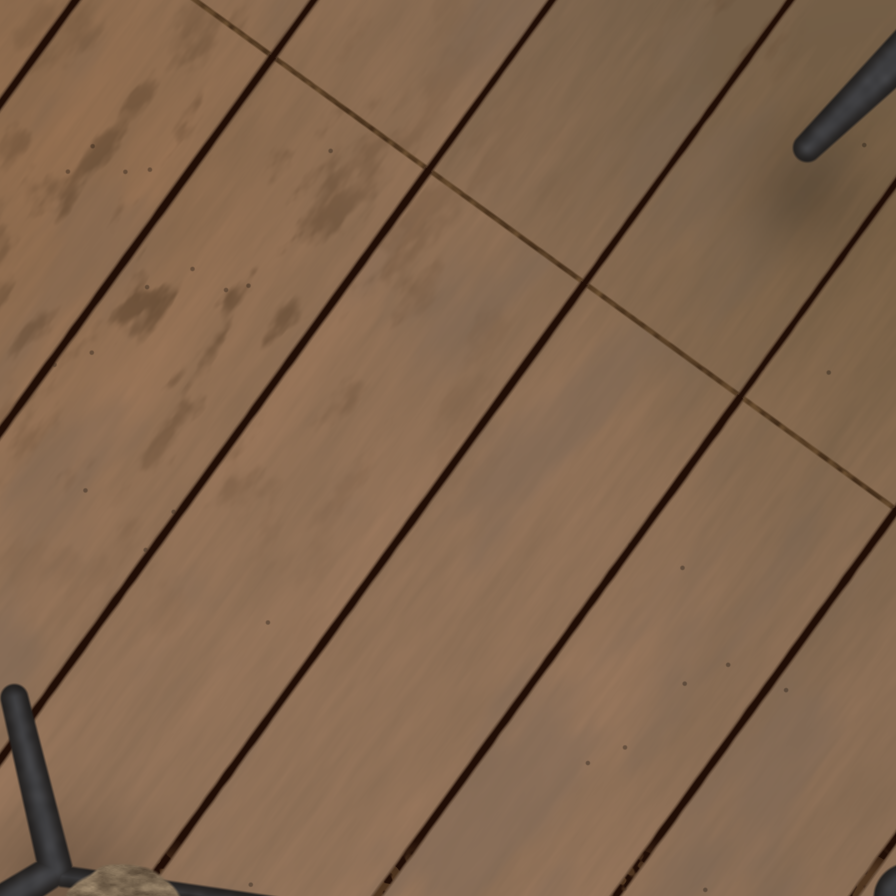
Reproduce this texture procedurally as a three.js fragment shader.

```glsl
// Diagonal wooden decking: parallel boards with dark gaps and one thin cross joint.
// The canvas is rotated into board space (across, along); stretched noise gives the
// grain and stains, and tapered capsules draw the furniture legs at the borders.
varying vec2 vUv;

float hash(vec2 p) {
  return fract(sin(dot(p, vec2(127.1, 311.7))) * 43758.5453);
}

float noise(vec2 p) {
  vec2 i = floor(p), f = fract(p);
  f = f * f * (3.0 - 2.0 * f);
  return mix(mix(hash(i), hash(i + vec2(1.0, 0.0)), f.x),
             mix(hash(i + vec2(0.0, 1.0)), hash(i + vec2(1.0, 1.0)), f.x), f.y);
}

float fbm(vec2 p) {
  float sum = 0.0, amp = 0.5;
  for (int i = 0; i < 4; i++) {
    sum += amp * noise(p);
    p = p * 2.03 + 17.3;
    amp *= 0.5;
  }
  return sum / 0.9375;
}

// Signed distance to a capsule whose radius runs from ra to rb
float taper(vec2 p, vec2 a, vec2 b, float ra, float rb) {
  vec2 ab = b - a;
  float h = clamp(dot(p - a, ab) / dot(ab, ab), 0.0, 1.0);
  return length(p - a - ab * h) - mix(ra, rb, h);
}

float fill(float d) {
  return 1.0 - smoothstep(-0.002, 0.002, d);
}

// Soft round falloff
float glow(vec2 p, vec2 centre, float size) {
  vec2 d = (p - centre) / size;
  return exp(-dot(d, d));
}

void main() {
  vec2 p = vUv;

  // Board space: x across the boards, y along them
  vec2 fromTop = p - vec2(0.0, 1.0);
  vec2 q = vec2(dot(fromTop, vec2(0.809, -0.588)), dot(fromTop, vec2(0.588, 0.809)));
  float across = (q.x - 0.0684) / 0.2151;
  float jointDist = abs(q.y - 0.128);
  vec2 board = vec2(floor(across), step(0.128, q.y));
  float seed = hash(board + 3.7);
  vec2 grainPos = q + seed * 13.0;

  // Wood: broad light, tone per board, cloudy streaks and fine grain
  float light = 0.70 - 0.45 * smoothstep(0.35, 1.0, p.x) * smoothstep(0.0, 1.0, p.y)
              - 0.18 * smoothstep(0.6, 1.0, p.y) - 0.15 * smoothstep(0.6, 1.0, p.x);
  float streak = fbm(grainPos * vec2(22.0, 4.0));
  float grain = fbm(grainPos * vec2(130.0, 16.0));
  float tone = light + 0.12 * (seed - 0.5) + 0.5 * (streak - 0.5) + 0.28 * (grain - 0.5);
  vec3 wood = mix(vec3(0.46, 0.375, 0.29), vec3(0.605, 0.47, 0.365), clamp(tone, 0.0, 1.0));

  // Grey weathering and warmer tint
  float grey = smoothstep(0.5, 0.75, fbm(grainPos * vec2(13.0, 4.5) + 40.0));
  wood = mix(wood, vec3(0.48, 0.40, 0.335), 0.45 * grey);
  wood *= mix(vec3(1.0), vec3(1.03, 0.98, 0.91), glow(p, vec2(0.0, 0.85), 0.4));
  wood *= mix(vec3(1.0), vec3(0.97, 0.96, 0.90), glow(p, vec2(1.0, 0.75), 0.3));

  // Dark smudges gathered toward the upper left
  float worn = glow(p, vec2(0.2, 0.72), 0.27) + 0.8 * glow(p, vec2(0.82, 0.96), 0.06);
  float smudge = smoothstep(0.54, 0.76, fbm(grainPos * vec2(34.0, 13.0) + 8.0));
  wood = mix(wood, vec3(0.35, 0.255, 0.17), 0.65 * smudge * min(worn, 1.0));

  // Sparse specks
  vec2 cell = floor(p * 45.0);
  vec2 spot = 0.25 + 0.5 * vec2(hash(cell), hash(cell + 9.1));
  float speck = step(0.985, hash(cell + 21.0));
  speck *= 1.0 - smoothstep(0.06, 0.16, length(fract(p * 45.0) - spot));
  wood *= 1.0 - 0.3 * speck;

  // Thin cross joint, then the wider gaps over it
  float dirt = noise(q * 150.0);
  vec3 color = mix(wood, mix(vec3(0.22, 0.14, 0.07), vec3(0.40, 0.29, 0.17), dirt),
                   0.9 * (1.0 - smoothstep(0.0012, 0.0042, jointDist)));
  float gapDist = abs(fract(across + 0.5) - 0.5) * 0.2151 + 0.0008 * (noise(q * 60.0) - 0.5);
  float gapWidth = 0.0044 - 0.0007 * board.y;
  color = mix(color, vec3(0.33, 0.24, 0.17), 0.6 * (1.0 - smoothstep(gapWidth, gapWidth + 0.003, gapDist)));
  float debris = smoothstep(0.07, 0.02, p.y) * smoothstep(0.35, 0.6, dirt);
  vec3 gapColor = mix(vec3(0.125, 0.05, 0.02), vec3(0.36, 0.25, 0.15), 0.8 * debris);
  color = mix(color, gapColor, 1.0 - smoothstep(gapWidth - 0.0022, gapWidth + 0.001, gapDist));

  // Soft shadows beside the legs
  color *= 1.0 - 0.16 * glow(p, vec2(0.9, 0.79), 0.07) - 0.2 * glow(p, vec2(0.07, 0.01), 0.08);

  // Furniture legs, lighter along their middle
  float legs = taper(p, vec2(0.901, 0.835), vec2(1.04, 0.972), 0.016, 0.026);
  legs = min(legs, taper(p, vec2(0.016, 0.221), vec2(0.062, 0.03), 0.0155, 0.019));
  legs = min(legs, taper(p, vec2(0.062, 0.03), vec2(-0.01, -0.015), 0.018, 0.02));
  legs = min(legs, taper(p, vec2(0.07, 0.022), vec2(0.31, -0.01), 0.012, 0.009));
  legs = min(legs, length(p - vec2(1.015, -0.003)) - 0.04);
  vec3 legColor = mix(vec3(0.14, 0.13, 0.125), vec3(0.25, 0.25, 0.26), smoothstep(0.0, 0.017, -legs));
  color = mix(color, legColor * (0.92 + 0.16 * noise(p * 90.0)), fill(legs));

  // Pale rough stone at the lower border
  vec2 s = (p - vec2(0.138, -0.012)) / vec2(0.066, 0.046);
  float stone = (length(s) - 1.0 + 0.12 * (noise(p * 60.0) - 0.5)) * 0.046;
  vec3 stoneColor = mix(vec3(0.30, 0.24, 0.18), vec3(0.70, 0.61, 0.49), fbm(p * vec2(60.0, 110.0)));
  color = mix(color, stoneColor, fill(stone));

  gl_FragColor = vec4(color, 1.0);
}
```
